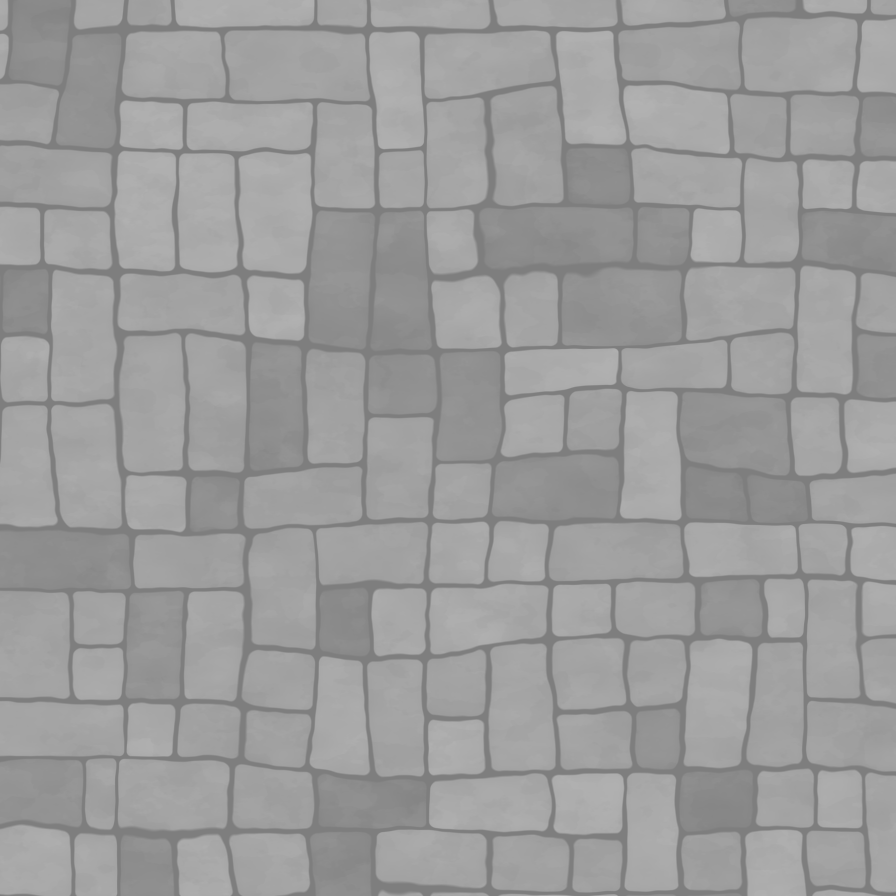
Reproduce this texture procedurally as a three.js fragment shader.

```glsl
varying vec2 vUv;

const float CELLS = 14.5;
const float HALF_GAP = 0.038;
const float CORNER = 0.11;
const float EDGE_BLUR = 0.018;
const float DARK_SHARE = 0.23;
const vec3 MORTAR = vec3(0.495);

float hash(vec2 p) {
  return fract(sin(dot(p, vec2(127.1, 311.7))) * 43758.5453);
}

float noise(vec2 p) {
  vec2 i = floor(p);
  vec2 f = fract(p);
  f = f * f * (3.0 - 2.0 * f);
  float low = mix(hash(i), hash(i + vec2(1.0, 0.0)), f.x);
  float high = mix(hash(i + vec2(0.0, 1.0)), hash(i + 1.0), f.x);
  return mix(low, high, f.y);
}

float fbm(vec2 p) {
  float sum = 0.0;
  float amp = 0.5;
  for (int i = 0; i < 5; i++) {
    sum += amp * noise(p);
    p = p * 2.03 + 17.3;
    amp *= 0.5;
  }
  return sum / 0.97;
}

// Centred noise pair used to bend the joints
vec2 bend(vec2 p, vec2 along) {
  return vec2(noise(p * along + 31.7), noise(p * along.yx + 74.2)) - 0.5;
}

// Even cells propose to join one random neighbour
vec2 proposal(vec2 cell) {
  float side = hash(cell + 53.0) < 0.5 ? -1.0 : 1.0;
  return hash(cell + 11.0) < 0.54 ? vec2(side, 0.0) : vec2(0.0, side);
}

// Odd cells accept the strongest proposal, or none
vec2 acceptance(vec2 cell) {
  vec2 chosen = vec2(0.0);
  vec2 dir = vec2(1.0, 0.0);
  float best = -1.0;
  for (int i = 0; i < 4; i++) {
    vec2 other = cell + dir;
    float strength = hash(other + 91.0);
    if (dot(proposal(other), dir) < -0.5 && strength > best) {
      best = strength;
      chosen = dir;
    }
    dir = vec2(-dir.y, dir.x);
  }
  return chosen;
}

// Step from a cell to the one it shares a stone with
vec2 mate(vec2 cell) {
  if (mod(cell.x + cell.y, 2.0) > 0.5) return acceptance(cell);
  vec2 dir = proposal(cell);
  return dot(acceptance(cell + dir), dir) < -0.5 ? dir : vec2(0.0);
}

// Sideways shift of a cell's left joint; upright stones stay put
float jointShift(vec2 cell) {
  float upright = abs(mate(cell).y) + abs(mate(cell - vec2(1.0, 0.0)).y);
  return upright > 0.5 ? 0.0 : (hash(cell + 7.0) - 0.5) * 0.42;
}

float roundedBox(vec2 p, vec2 halfSize, float radius) {
  vec2 d = abs(p) - halfSize + radius;
  return length(max(d, 0.0)) + min(max(d.x, d.y), 0.0) - radius;
}

float stoneTone(vec2 id) {
  float shade = hash(id + 23.0);
  float dark = mix(0.545, 0.58, shade);
  float light = mix(0.625, 0.675, shade);
  return hash(id + 67.0) < DARK_SHARE ? dark : light;
}

// Soft clouds with a few crisper, watercolour-like blotches
float mottle(vec2 p, vec2 id) {
  vec2 q = p * vec2(1.3, 1.9) + hash(id) * 40.0;
  float clouds = fbm(q) - 0.5;
  float stain = smoothstep(0.53, 0.58, fbm(q * 1.2 + 9.0));
  float bloom = smoothstep(0.55, 0.61, fbm(q * 1.5 + 25.0));
  return clouds * 0.05 - stain * 0.012 + bloom * 0.010;
}

void main() {
  // Uneven courses and hand-cut wobble
  vec2 p = vUv * CELLS + 3.0;
  vec2 q = p + bend(p, vec2(0.8, 0.3)) * 0.5;
  q += bend(p, vec2(2.3)) * 0.07 + bend(p, vec2(6.0)) * 0.025;

  // Find the stone and its bounds
  vec2 right = vec2(1.0, 0.0);
  vec2 cell = floor(q);
  float across = q.x - cell.x;
  if (across < jointShift(cell)) cell -= right;
  else if (across > 1.0 + jointShift(cell + right)) cell += right;
  vec2 partner = cell + mate(cell);
  vec2 id = min(cell, partner);
  vec2 low = id;
  vec2 high = max(cell, partner) + 1.0;
  low.x += jointShift(id);
  high.x += jointShift(vec2(high.x, id.y));

  float gap = HALF_GAP + (noise(p * 1.7 + 5.0) - 0.5) * 0.024;
  float dist = roundedBox(q - 0.5 * (low + high), 0.5 * (high - low) - gap, CORNER);

  // Shade the stone over the mortar
  float rim = smoothstep(-0.12, 0.0, dist) * 0.008;
  vec3 stone = vec3(stoneTone(id) + mottle(p, id) - rim);
  float cover = 1.0 - smoothstep(-EDGE_BLUR, EDGE_BLUR, dist);
  gl_FragColor = vec4(mix(MORTAR, stone, cover), 1.0);
}
```
